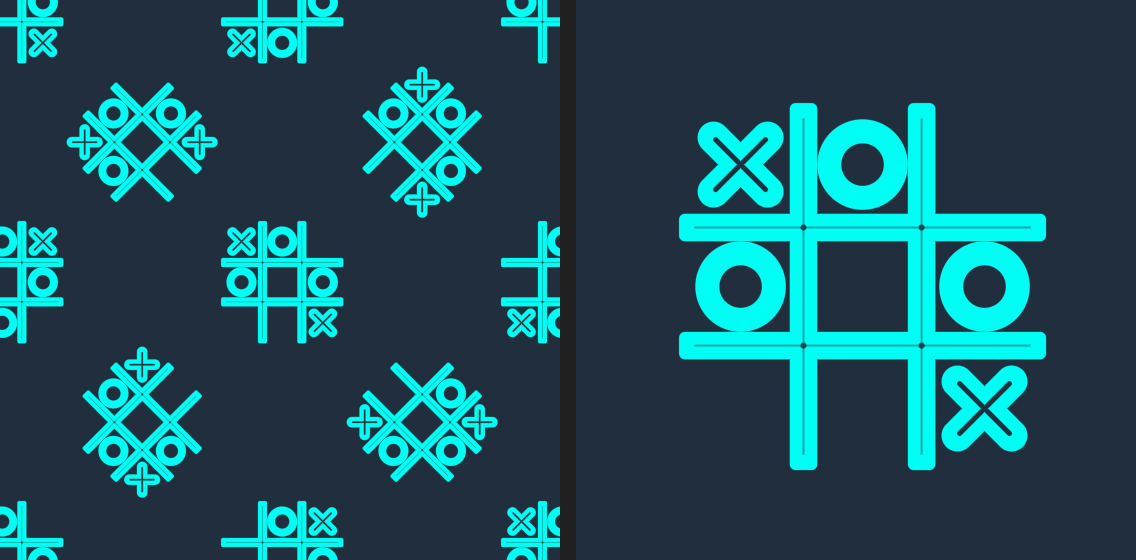
Left: the whole. Right: its middle third, enlarged.
Write a Shadertoy shader that draws this pattern.

```glsl
#define TILES 2.0                     // upright boards per side
#define SHIFT vec2(0.0078, -0.0078)   // lattice offset, in tiles
#define BAR_OFFSET 0.0703             // bar axis from board centre
#define BAR_HALF vec2(0.0164, 0.2185) // bar half width and half length
#define MARK_STEP 0.1452              // mark centre from board centre
#define RING vec2(0.0396, 0.0143)     // ring radius and half width
#define CROSS vec2(0.0455, 0.0190)    // cross arm length and half width
#define SLOT vec2(0.0420, 0.0030)     // slot inside each cross arm
#define SEAM 0.40                     // strength of the line along a bar
#define GROUND vec3(0.130, 0.180, 0.240)
#define INK vec3(0.005, 0.995, 0.955)

float roundedBox(vec2 p, vec2 halfSize, float radius) {
    vec2 q = abs(p) - halfSize + radius;
    return length(max(q, 0.0)) + min(max(q.x, q.y), 0.0) - radius;
}

// Plus sign with round ends; arm = (length, half width)
float plusSign(vec2 p, vec2 arm) {
    p = abs(p);
    p = vec2(max(p.x, p.y), min(p.x, p.y));
    return length(vec2(max(p.x - arm.x, 0.0), p.y)) - arm.y;
}

// Counter-clockwise turn in steps of 45 degrees
vec2 turn(vec2 p, float eighths) {
    float a = eighths * 0.78539816;
    return vec2(cos(a) * p.x - sin(a) * p.y, sin(a) * p.x + cos(a) * p.y);
}

float coverage(float d, float pixel) {
    return 1.0 - smoothstep(-0.75 * pixel, 0.75 * pixel, d);
}

// Ink amount of one game board centred at the origin
float board(vec2 p, float pixel) {
    vec2 fold = abs(p);

    // Grid bars, mirrored about both axes
    vec2 upright = vec2(fold.x - BAR_OFFSET, fold.y);
    vec2 level = vec2(fold.y - BAR_OFFSET, fold.x);
    float bars = min(roundedBox(upright, BAR_HALF, 0.007),
                     roundedBox(level, BAR_HALF, 0.007));

    // Rings at the top, left and right
    float radius = min(length(p - vec2(0.0, MARK_STEP)),
                       length(vec2(fold.x - MARK_STEP, p.y)));
    float rings = abs(radius - RING.x) - RING.y;

    // Crosses in two opposite corners
    vec2 corner = p.y > p.x ? -p : p;
    vec2 c = turn(corner - vec2(MARK_STEP, -MARK_STEP), 1.0);
    float crosses = max(plusSign(c, CROSS), -plusSign(c, SLOT));

    // Fine seams along the bars and dots where they meet
    vec2 seamHalf = vec2(0.0012, 0.2000);
    float seams = min(roundedBox(upright, seamHalf, 0.0),
                      roundedBox(level, seamHalf, 0.0));
    float dots = length(fold - BAR_OFFSET) - 0.0036;

    float ink = coverage(min(bars, min(rings, crosses)), pixel);
    ink *= 1.0 - SEAM * coverage(seams, pixel);
    return ink * (1.0 - 0.85 * coverage(dots, pixel));
}

void mainImage(out vec4 fragColor, in vec2 fragCoord) {
    vec2 p = fragCoord / iResolution.xy * TILES - SHIFT;
    float pixel = TILES / min(iResolution.x, iResolution.y);

    // Upright boards sit on whole numbers, alternating by a quarter turn
    vec2 id = floor(p + 0.5);
    vec2 local = p - id;
    float eighths = 2.0 * mod(id.x + id.y, 2.0);

    // Diagonal boards fill the gaps, each facing its own way
    if (abs(local.x) + abs(local.y) > 0.5) {
        id = floor(p);
        local = p - id - 0.5;
        id = mod(id, 2.0);
        eighths = mix(5.0 - 2.0 * id.x, 2.0 * id.x - 1.0, id.y);
    }

    float ink = board(turn(local, eighths), pixel);
    fragColor = vec4(mix(GROUND, INK, ink), 1.0);
}
```
